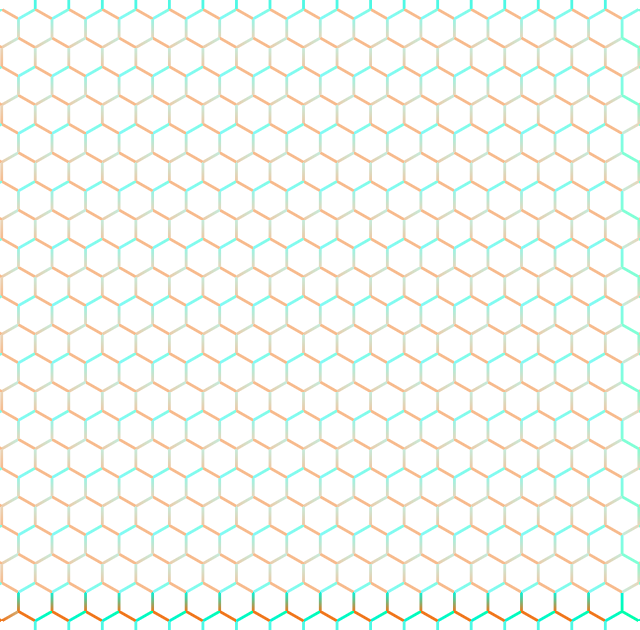
This pattern is drawn by a WebGL 1 fragment shader. Its source:

```glsl
precision highp float;
// Honeycomb line lattice on white. Each row owns one upright and the two slants
// below it; the nearest of these edges gives the distance and its gradient ink.
// Alternate rows shift by half a cell; border rows and the last column differ.

#define CELLS_ACROSS 19.085
#define ROW_HEIGHT 0.855
#define ORIGIN vec2(0.551, 0.562)
#define LINE_WIDTH 0.084
#define LAST_COL 18.0
#define LAST_ROW 20.0
#define TINT 0.5
#define ORANGE vec3(0.94, 0.46, 0.10)
#define CYAN vec3(0.01, 0.96, 0.85)
#define GREEN vec3(0.00, 1.00, 0.68)
#define PALE vec3(0.52, 0.86, 0.74)
#define SAND vec3(0.82, 0.68, 0.46)

uniform vec2 u_resolution;

// Distance to segment ab, and the position along it from 0 at a to 1 at b.
vec2 segment(vec2 p, vec2 a, vec2 b) {
  vec2 ab = b - a;
  float t = clamp(dot(p - a, ab) / dot(ab, ab), 0.0, 1.0);
  return vec2(length(p - a - ab * t), t);
}

// Upright: t runs from its foot to its top.
vec3 uprightInk(float shifted, float col, float row, float t) {
  if (col >= LAST_COL) {
    return shifted > 0.5 ? mix(SAND, GREEN, t) : mix(GREEN, CYAN, t);
  }
  if (row < 0.0 || row > LAST_ROW) return CYAN;
  if (row == LAST_ROW) return mix(ORANGE, CYAN, t);
  if (col < 0.0) return mix(ORANGE, SAND, t);
  return shifted > 0.5 ? mix(mix(ORANGE, SAND, 0.5), PALE, t)
                       : mix(SAND, mix(PALE, CYAN, 0.7), t);
}

// Slant falling to the left: t runs from its upper end downwards.
vec3 leftSlantInk(float shifted, float col, float row, float t) {
  if (row == LAST_ROW) return col < 0.5 ? mix(SAND, ORANGE, t) : mix(GREEN, CYAN, t);
  if (shifted < 0.5) return mix(PALE, mix(SAND, ORANGE, 0.4), t);
  if (col >= LAST_COL && row > 0.0) return mix(SAND, PALE, t);
  return mix(mix(CYAN, GREEN, 0.4), CYAN + vec3(0.0, 0.0, 0.1), t);
}

// Ink colour and strength of one edge: 0 upright, 1 left slant, 2 right slant.
vec4 edgeInk(int edge, float shifted, float col, float row, float t) {
  float strength = row == LAST_ROW ? 1.0 : TINT;
  if (edge == 1) return vec4(leftSlantInk(shifted, col, row, t), strength);
  if (edge == 2) return vec4(col >= LAST_COL ? GREEN : ORANGE, strength);
  if (row < 0.0 || row > LAST_ROW) {
    bool inside = col >= 0.0 && col < LAST_COL;
    strength = inside ? 0.7 : 0.0;
  }
  return vec4(uprightInk(shifted, col, row, t), strength);
}

void main() {
  // Cell units, with y running down from the upper edge.
  float pixel = CELLS_ACROSS / u_resolution.x;
  vec2 p = vec2(gl_FragCoord.x, u_resolution.y - gl_FragCoord.y) * pixel - ORIGIN;
  float baseRow = floor(p.y / ROW_HEIGHT);

  // Nearest edge among this row and its neighbours.
  float nearest = 10.0;
  vec4 ink = vec4(0.0);
  vec2 foot = vec2(0.0, ROW_HEIGHT * 2.0 / 3.0);
  for (int j = -1; j <= 1; j++) {
    float row = baseRow + float(j);
    float shifted = mod(row, 2.0);
    vec2 q = p - vec2(0.5 * shifted, row * ROW_HEIGHT);
    float col = floor(q.x + 0.5);
    q.x -= col;
    for (int edge = 0; edge < 3; edge++) {
      vec2 tip = vec2(0.0);
      if (edge > 0) tip = vec2(float(edge) - 1.5, ROW_HEIGHT);
      vec2 hit = segment(q, foot, tip);
      if (hit.x < nearest) {
        nearest = hit.x;
        ink = edgeInk(edge, shifted, col, row, hit.y);
      }
    }
  }

  // Antialiased stroke over white.
  float coverage = clamp(0.5 + (0.5 * LINE_WIDTH - nearest) / pixel, 0.0, 1.0);
  gl_FragColor = vec4(mix(vec3(1.0), ink.rgb, ink.a * coverage), 1.0);
}
```
